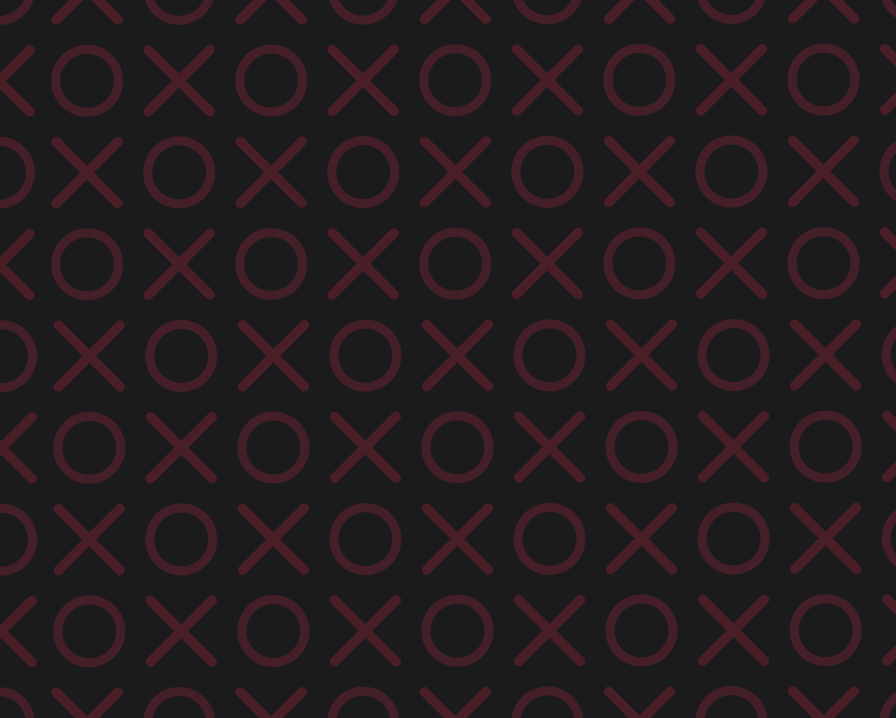
This pattern is drawn by a Shadertoy shader. Its source:

```glsl
const vec3 CHARCOAL = vec3(0.105, 0.105, 0.112);
const vec3 RING_MAROON = vec3(0.270, 0.120, 0.153);
const vec3 CROSS_MAROON = vec3(0.286, 0.116, 0.153);

// All lengths are fractions of the canvas height
const vec2 PITCH = vec2(0.1282, 0.1278);
const vec2 ORIGIN = vec2(-0.0069, -0.0073);
const float TILT = 0.0016;

float ringDistance(vec2 p, float radius, float halfWidth) {
    return abs(length(p) - radius) - halfWidth;
}

// Two diagonal strokes with round caps, folded into one quadrant
float crossDistance(vec2 p, float reach, float halfWidth) {
    vec2 q = abs(p);
    float along = clamp(0.5 * (q.x + q.y), 0.0, reach);
    return length(q - along) - halfWidth;
}

float coverage(float dist, float pixel) {
    return 1.0 - smoothstep(-0.75 * pixel, 0.75 * pixel, dist);
}

// Slight sideways drift of the lower rows and of the leftmost column
float sidewaysDrift(vec2 cell) {
    float lowerRows = step(abs(cell.y - 2.5), 1.6);
    float firstColumn = step(cell.x, 0.5);
    return 0.0030 * lowerRows + 0.0055 * firstColumn;
}

void mainImage(out vec4 fragColor, in vec2 fragCoord) {
    float pixel = 1.0 / iResolution.y;
    vec2 uv = fragCoord * pixel;
    vec2 p = uv - ORIGIN;
    p.y -= TILT * uv.x;

    // Grid cell and position relative to its mark
    vec2 cell = round(p / PITCH);
    vec2 local = p - cell * PITCH;
    local.x -= sidewaysDrift(cell);

    // Rings and crosses alternate like a checkerboard
    bool isRing = mod(cell.x + cell.y, 2.0) < 0.5;
    float dist = isRing ? ringDistance(local, 0.0438, 0.0063)
                        : crossDistance(local, 0.0428, 0.0068);
    vec3 ink = isRing ? RING_MAROON : CROSS_MAROON;

    fragColor = vec4(mix(CHARCOAL, ink, coverage(dist, pixel)), 1.0);
}
```
